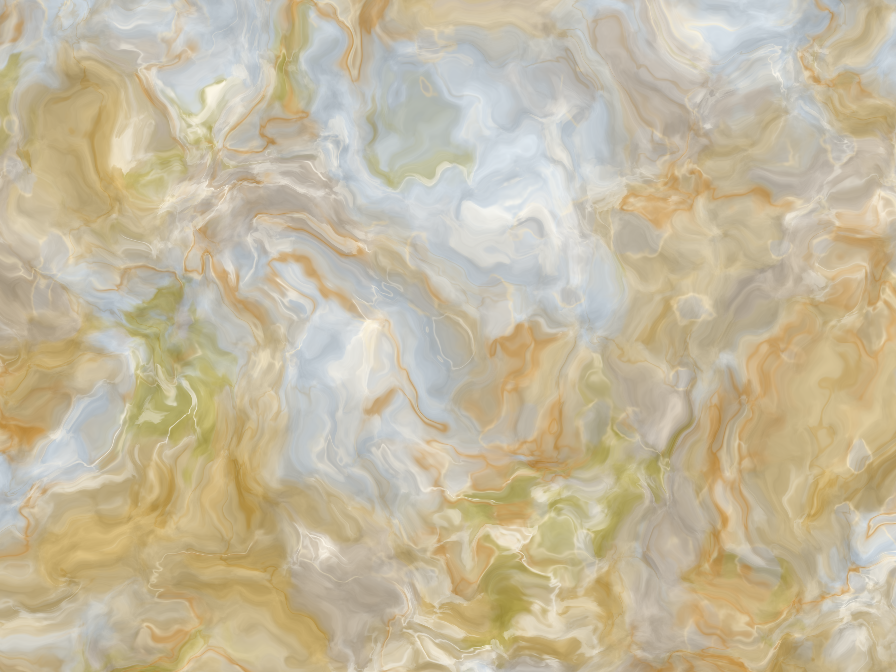
Write a WebGL 1 fragment shader that draws this texture.

```glsl
precision highp float;
// Polished onyx: clouded cream, blue-grey and ochre stone with olive stains and fine veins.
uniform vec2 u_resolution;

float hash(vec2 p) {
  vec3 h = fract(p.xyx * 0.1031);
  h += dot(h, h.yzx + 33.33);
  return fract((h.x + h.y) * h.z);
}

float noise(vec2 p) {
  vec2 cell = floor(p), f = fract(p);
  f = f * f * f * (f * (f * 6.0 - 15.0) + 10.0);
  return mix(mix(hash(cell), hash(cell + vec2(1, 0)), f.x),
             mix(hash(cell + vec2(0, 1)), hash(cell + vec2(1, 1)), f.x), f.y);
}

// Rotated octaves hide the lattice
float fbm(vec2 p) {
  float sum = 0.0, gain = 0.5;
  for (int i = 0; i < 5; i++) {
    sum += gain * noise(p);
    p = mat2(1.6, 1.2, -1.2, 1.6) * p + 17.3;
    gain *= 0.52;
  }
  return sum / 1.0;
}

vec2 warp(vec2 p, float scale, float amount) {
  return p + amount * (vec2(fbm(p * scale + 3.7), fbm(p * scale + 41.2)) - 0.5);
}

// Bright line along the middle contour of a noise field
float vein(float field, float width) {
  float d = abs(field - 0.5) / width;
  return exp(-d * d);
}

// Scattered rounded inclusions: x = fill, y = rim
vec2 pockets(vec2 p) {
  vec2 cell = floor(p), result = vec2(0.0);
  for (int j = -1; j <= 1; j++) {
    for (int i = -1; i <= 1; i++) {
      vec2 id = cell + vec2(i, j);
      vec2 center = id + 0.2 + 0.6 * vec2(hash(id + 5.1), hash(id + 19.4));
      float radius = mix(0.1, 0.36, hash(id + 63.0));
      float d = length((p - center) * vec2(1.0, mix(0.55, 1.3, hash(id + 8.0)))) - radius;
      float present = step(0.45, hash(id + 77.0));
      float rim = exp(-d * d / 0.001) * smoothstep(0.2, 0.7, noise(p * 4.0));
      result = max(result, present * vec2(1.0 - smoothstep(-0.06, 0.02, d), rim));
    }
  }
  return result;
}

void main() {
  vec2 p = gl_FragCoord.xy / u_resolution.y + vec2(2.3, 5.1);
  vec2 flow = warp(p, 2.6, 0.4);
  vec2 curl = warp(flow, 6.0, 0.17);
  vec2 fold = warp(curl, 15.0, 0.07);
  vec2 crumb = warp(flow, 22.0, 0.05);

  // Clouded body, from cold blue-grey to warm ochre
  float warmth = fbm(curl * 3.6 + 9.0) + 0.28 * (fbm(fold * 9.0 + 30.0) - 0.5) + 0.012;
  vec3 color = vec3(0.75, 0.785, 0.81);
  color = mix(color, vec3(0.765, 0.76, 0.725), smoothstep(0.36, 0.44, warmth));
  color = mix(color, vec3(0.77, 0.72, 0.605), smoothstep(0.44, 0.52, warmth));
  color = mix(color, vec3(0.76, 0.685, 0.51), smoothstep(0.53, 0.61, warmth));
  color = mix(color, vec3(0.755, 0.65, 0.41), smoothstep(0.63, 0.74, warmth));

  // Smooth mauve-grey pools and small olive stains
  float mauve = smoothstep(0.52, 0.62, fbm(curl * 4.0 + 70.0));
  color = mix(color, vec3(0.735, 0.69, 0.635), 0.75 * mauve);
  float olive = smoothstep(0.64, 0.77, fbm(fold * 4.4 + 131.0));
  color = mix(color, vec3(0.66, 0.61, 0.26), 0.75 * olive);

  // Rounded inclusions with pale rims, gathered in some regions
  float gathered = smoothstep(0.46, 0.56, fbm(p * 2.6 + 150.0));
  vec2 pocket = pockets(warp(p, 10.0, 0.1) * 10.0) * gathered;
  color = mix(color, vec3(0.74, 0.73, 0.71), 0.6 * pocket.x);
  color = mix(color, vec3(0.89, 0.83, 0.70), 0.65 * pocket.y);

  // Rusty veins: a wide glow around a thin core
  float rustField = fbm(curl * 4.8 + 190.0);
  float rustMask = smoothstep(0.38, 0.55, fbm(p * 4.0 + 230.0));
  color = mix(color, vec3(0.79, 0.64, 0.43), 0.6 * rustMask * vein(rustField, 0.04));
  color = mix(color, vec3(0.76, 0.57, 0.29), 0.5 * rustMask * vein(rustField, 0.011));

  // Milky veils with ragged folds
  float milk = smoothstep(0.44, 0.62, fbm(flow * 5.0 + 270.0));
  float veil = vein(fbm(fold * 6.0 + 310.0), 0.055);
  color = mix(color, vec3(0.87, 0.86, 0.84), 0.45 * milk * veil);
  float wisp = vein(fbm(fold * 9.0 + 510.0), 0.025);
  color = mix(color, vec3(0.90, 0.885, 0.84), 0.45 * milk * wisp);

  // Broken white threads, crumbs and pale vein borders
  float broken = smoothstep(0.4, 0.58, fbm(p * 14.0 + 610.0));
  float thread = vein(fbm(fold * 5.4 + 350.0), 0.015);
  color = mix(color, vec3(0.94, 0.92, 0.87), 0.75 * milk * broken * thread);
  float flecks = smoothstep(0.58, 0.70, fbm(crumb * vec2(20.0, 28.0) + 650.0));
  color = mix(color, vec3(0.92, 0.90, 0.85), 0.5 * flecks * smoothstep(0.2, 0.9, milk));
  float border = vein(rustField + 0.03, 0.011);
  color = mix(color, vec3(0.91, 0.86, 0.73), 0.55 * border * broken);

  // Slanting streaks, cloudy relief, warm creases and fine grain
  vec2 slant = mat2(0.9, -0.42, 0.42, 0.9) * flow;
  color += 0.08 * (fbm(slant * vec2(4.0, 16.0) + 430.0) - 0.5);
  color += 0.18 * (fbm(fold * 13.0 + 470.0) - 0.5);
  color += 0.19 * (fbm(crumb * 36.0 + 490.0) - 0.5);
  float crease = vein(fbm(fold * 7.0 + 550.0), 0.02);
  color -= vec3(0.02, 0.05, 0.10) * crease * (1.0 - milk);
  gl_FragColor = vec4(clamp(color, 0.0, 1.0), 1.0);
}
```
